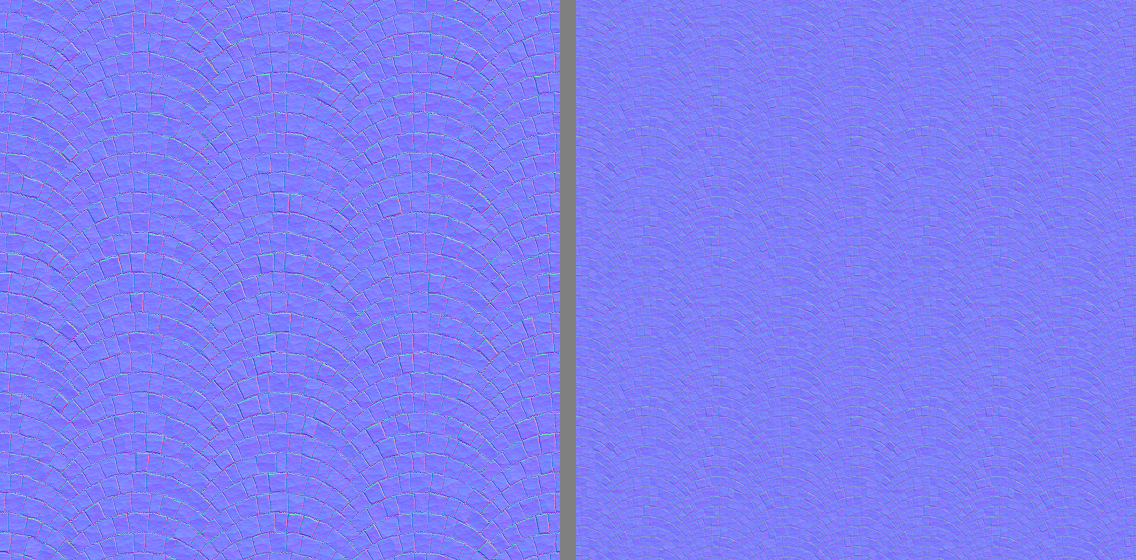
Left, the tile; right, the same tile 2 across and 2 down.
Reproduce this texture map procedurally as a Shadertoy shader.

```glsl
// Tileable normal map of cobblestones laid in overlapping segmental arches.
#define COLUMNS 4.0         // arches across
#define ROWS 28.0           // arch courses down
#define RADIUS 0.173        // radius of each arch
#define ROW_PHASE 0.38      // vertical shift, in courses
#define STONE_WIDTH 0.0287  // mean stone length along the arch
#define JOINT 0.0008        // half width of a mortar joint
#define BEVEL 0.0012        // width of the worn stone edge
#define RELIEF 0.0011       // stone height above the mortar
#define GRIT 0.0028         // mortar roughness
#define CHIP 0.0013         // stone surface roughness
#define WOBBLE 0.0007       // irregularity of the courses

const float TAU = 6.2831853;

float hash(vec2 p) {
    vec3 q = fract(vec3(p.xyx) * 0.1031);
    q += dot(q, q.yzx + 33.33);
    return fract((q.x + q.y) * q.z);
}

// Squared distance to the nearest feature point, wrapping every period cells.
float cellular(vec2 p, float period) {
    vec2 cell = floor(p), f = fract(p);
    float nearest = 2.0;
    for (int y = -1; y <= 1; y++)
    for (int x = -1; x <= 1; x++) {
        vec2 o = vec2(x, y);
        vec2 id = mod(cell + o, period);
        vec2 r = o + vec2(hash(id), hash(id + 71.7)) - f;
        nearest = min(nearest, dot(r, r));
    }
    return nearest;
}

float archHeight(float x) {
    return sqrt(max(RADIUS * RADIUS - x * x, 1e-4));
}

// Course coordinate: whole numbers lie on the arch lines.
float courseAt(float x, float y) {
    return (y + RADIUS - archHeight(x)) * ROWS - ROW_PHASE;
}

// Does the right arch own the interlocking stone of this valley and course?
bool rightOwns(float valley, float row) {
    return hash(vec2(mod(valley, COLUMNS) + 5.0, mod(row, ROWS) + 91.0)) > 0.5;
}

// Arc length from the crown to the end of a course.
float courseEnd(bool extended) {
    float x = 0.5 / COLUMNS + (extended ? 0.25 : -0.25) / ROWS;
    return RADIUS * asin(x / RADIUS);
}

// Jittered position of joint i; the ends of a course have none.
float jointAt(float i, float count, vec2 course) {
    if (i < 0.5) return -9.0;
    if (i > count - 0.5) return count + 9.0;
    return i + 0.5 * (hash(vec2(i + 40.0 + course.x * 37.0, course.y + 11.0)) - 0.5);
}

float surfaceHeight(vec2 p) {
    vec2 uv = p;
    p += WOBBLE * sin(TAU * vec2(13.0 * uv.y + 5.0 * uv.x, 19.0 * uv.x - 7.0 * uv.y));
    p += 0.5 * WOBBLE * sin(TAU * vec2(41.0 * uv.y - 17.0 * uv.x, 47.0 * uv.x + 23.0 * uv.y));

    // The two neighbouring arches; the lower course wins, ties interlock at random.
    float column = floor(p.x * COLUMNS);
    float xLeft = p.x - column / COLUMNS;
    float xRight = xLeft - 1.0 / COLUMNS;
    float vLeft = courseAt(xLeft, p.y), vRight = courseAt(xRight, p.y);
    float rowLeft = floor(vLeft), rowRight = floor(vRight);
    float row = min(rowLeft, rowRight);
    bool tieRight = rightOwns(column, row);
    bool tied = rowLeft == rowRight;
    bool ownRight = tied ? tieRight : rowRight < rowLeft;
    float x = ownRight ? xRight : xLeft;
    float v = ownRight ? vRight : vLeft;
    float xOther = ownRight ? xLeft : xRight;
    float vOther = ownRight ? vLeft : vRight;

    // Distance to the course lines, then to the valley where arches meet.
    float rise = fract(v);
    float edge = min(rise, 1.0 - rise) / ROWS * archHeight(x) / RADIUS;
    bool neighbourTie = floor(vOther) == row + 1.0 && tieRight != ownRight;
    if (tied || neighbourTie)
        edge = min(edge, fract(vOther) / ROWS * archHeight(xOther) / RADIUS);

    // Radial joints, tighter and cleaner, split each course into whole stones.
    float arch = column + (ownRight ? 1.0 : 0.0);
    vec2 course = vec2(mod(arch, COLUMNS), mod(row, ROWS));
    float start = courseEnd(rightOwns(arch - 1.0, row));
    float span = start + courseEnd(!rightOwns(arch, row));
    float count = floor(span / STONE_WIDTH + 0.3 + 0.8 * hash(course + 23.0));
    float width = span / count;
    float t = (atan(x, archHeight(x) + (rise - 0.5) / ROWS) * RADIUS + start) / width;
    float i = clamp(floor(t), 0.0, count - 1.0);
    if (t < jointAt(i, count, course)) i -= 1.0;
    else if (t >= jointAt(i + 1.0, count, course)) i += 1.0;
    float toJoint = min(t - jointAt(i, count, course), jointAt(i + 1.0, count, course) - t);
    float gritty = 1.0 - 0.8 * smoothstep(JOINT, 3.0 * JOINT, edge);
    edge = min(edge, toJoint * width + 0.75 * JOINT);

    // Chipped surface, which also frays the stone outlines.
    vec2 grain = vec2(uv.x + uv.y, 2.0 * uv.y - uv.x);
    float fine = cellular(grain * 90.0, 90.0);
    edge += 0.0008 * (fine - 0.2);

    // Worn stone tops with their own height and tilt; a few stand proud.
    vec2 stone = vec2(i + 60.0 + course.x * 41.0, course.y + 3.0);
    float proud = step(0.92, hash(stone + 17.0));
    float lift = RELIEF * (0.6 + 0.5 * hash(stone) + 1.2 * proud);
    vec2 tilt = vec2(hash(stone + 31.0), hash(stone + 57.0)) - 0.5;
    float top = lift + 0.08 * tilt.x * (t - i - 0.5) * width
              + (0.12 * tilt.y + 0.02) * (rise - 0.5) / ROWS;
    top += CHIP * cellular(grain * 30.0, 30.0) + 0.35 * CHIP * fine;

    // Gritty mortar fills the joints.
    float mask = smoothstep(0.0, 1.0, (edge - JOINT) / (BEVEL * (1.0 + 0.5 * proud)));
    float grit = mask < 1.0 ? GRIT * gritty * cellular(uv * 512.0, 512.0) : 0.0;
    return mix(grit, top, mask);
}

vec3 normalColor(vec2 p) {
    const float STEP = 0.0005;
    float h = surfaceHeight(p);
    vec2 slope = vec2(surfaceHeight(p + vec2(STEP, 0.0)), surfaceHeight(p + vec2(0.0, STEP))) - h;
    return 0.5 + 0.5 * normalize(vec3(-slope / STEP, 1.0));
}

void mainImage(out vec4 fragColor, in vec2 fragCoord) {
    // Four samples per pixel smooth the edges.
    vec3 color = vec3(0.0);
    for (int k = 0; k < 4; k++) {
        vec2 offset = vec2(k % 2, k / 2) * 0.5 - 0.25;
        color += normalColor((fragCoord + offset) / iResolution.xy);
    }
    fragColor = vec4(color / 4.0, 1.0);
}
```
